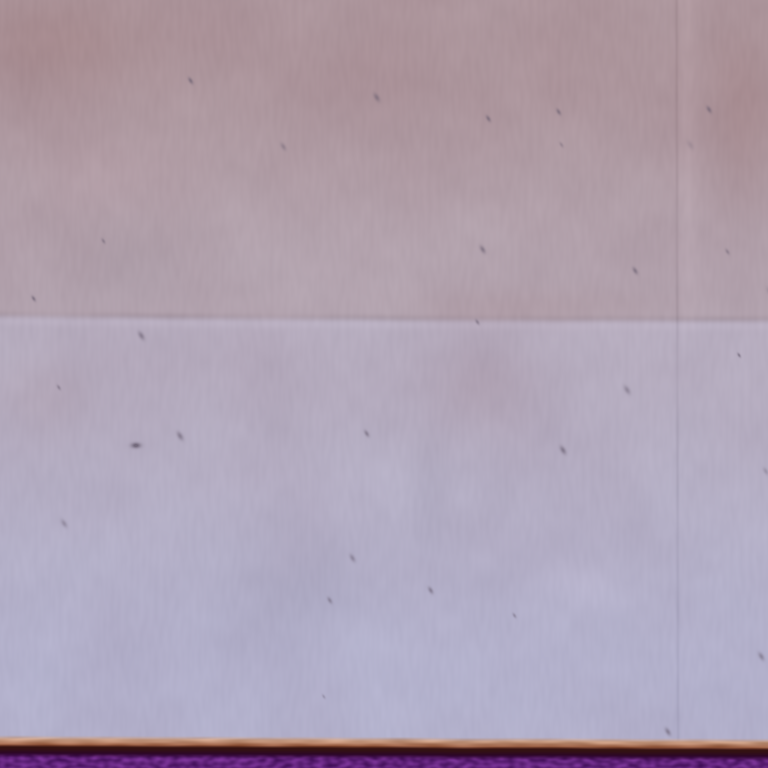
Reproduce this texture procedurally as a Shadertoy shader.

```glsl
#define FOLD_Y 0.5825
#define FOLD_X 0.883
#define EDGE_Y 0.0385
#define MOTTLE 0.045
#define GRAIN 0.014
#define SPECK_GRID 11.0
#define SPECK_CHANCE 0.24

float hash(vec2 p) {
    vec3 q = fract(vec3(p.xyx) * 0.1031);
    q += dot(q, q.yzx + 33.33);
    return fract((q.x + q.y) * q.z);
}

vec2 gradient(vec2 cell) {
    float angle = 6.2832 * hash(cell);
    return vec2(cos(angle), sin(angle));
}

// Gradient noise, roughly -0.7 to 0.7
float noise(vec2 p) {
    vec2 i = floor(p), f = p - i;
    vec2 u = f * f * f * (f * (f * 6.0 - 15.0) + 10.0);
    vec2 e = vec2(1.0, 0.0);
    float low = mix(dot(gradient(i), f), dot(gradient(i + e), f - e), u.x);
    float high = mix(dot(gradient(i + e.yx), f - e.yx),
                     dot(gradient(i + 1.0), f - 1.0), u.x);
    return mix(low, high, u.y);
}

float fbm(vec2 p) {
    float sum = 0.0, amp = 0.6;
    for (int i = 0; i < 4; i++) {
        sum += amp * noise(p);
        p = mat2(1.6, 1.2, -1.2, 1.6) * p + 7.3;
        amp *= 0.5;
    }
    return sum;
}

float blob(vec2 p, vec2 center, vec2 radius) {
    vec2 d = (p - center) / radius;
    return exp(-dot(d, d));
}

float ridge(float d, float width) {
    return exp(-d * d / (width * width));
}

// Small slanted marks, one possible in each cell
float specks(vec2 p) {
    vec2 base = floor(p * SPECK_GRID);
    float mark = 0.0;
    for (int k = 0; k < 9; k++) {
        vec2 cell = base + vec2(k % 3, k / 3) - 1.0;
        vec2 center = (cell + vec2(hash(cell + 3.1), hash(cell + 8.7))) / SPECK_GRID;
        float size = mix(0.0018, 0.0038, hash(cell + 19.0));
        vec2 d = p - center;
        d.x += 0.4 * d.y;
        float present = step(hash(cell + 41.0), SPECK_CHANCE);
        mark += present * mix(0.25, 0.8, hash(cell + 27.0))
              * blob(d, vec2(0.0), vec2(size, size * 1.5));
    }
    return mark;
}

vec3 paper(vec2 p, float foldY) {
    // Warm upper panel fading into a cool lower one
    vec3 upper = mix(vec3(0.700, 0.640, 0.685), vec3(0.675, 0.585, 0.610),
                     smoothstep(0.56, 0.95, p.y));
    vec3 lower = mix(vec3(0.698, 0.690, 0.795), vec3(0.710, 0.671, 0.740),
                     smoothstep(0.08, 0.60, p.y));
    vec3 col = mix(lower, upper, smoothstep(-0.006, 0.006, p.y - foldY));

    // Broad stains and pale patches
    float warm = 0.8 * blob(p, vec2(0.08, 0.95), vec2(0.12, 0.07))
               + 0.8 * blob(p, vec2(0.97, 0.84), vec2(0.05, 0.11))
               + 0.7 * blob(p, vec2(0.63, 0.49), vec2(0.07, 0.06))
               + 0.7 * blob(p, vec2(0.06, 0.48), vec2(0.06, 0.05))
               + 0.5 * blob(p, vec2(0.70, 0.60), vec2(0.16, 0.025));
    float dim = blob(p, vec2(0.38, 0.23), vec2(0.09, 0.07))
              + blob(p, vec2(0.56, 0.36), vec2(0.025, 0.07))
              + blob(p, vec2(0.17, 0.66), vec2(0.08, 0.05));
    float pale = blob(p, vec2(0.76, 0.24), vec2(0.05, 0.03))
               + blob(p, vec2(0.14, 0.77), vec2(0.08, 0.05));
    col -= warm * vec3(0.025, 0.045, 0.055);
    col += 0.025 * (pale - dim);

    // Cloudy mottling and fine upright fibres
    col += MOTTLE * fbm(p * 5.0) * vec3(0.7, 1.0, 1.0);
    col += 0.02 * fbm(p * 15.0 + 20.0);
    col += GRAIN * noise(p * vec2(160.0, 35.0));

    // Creases with a lit side
    float dy = p.y - foldY;
    float dx = p.x - FOLD_X + 0.002 * p.y;
    float wear = 0.7 + 0.8 * noise(vec2(p.x * 7.0, 4.0));
    col -= 0.045 * wear * ridge(dy - 0.002, 0.0045);
    col += 0.018 * ridge(dy + 0.007, 0.006);
    col -= 0.045 * ridge(dx, 0.0022) * (0.8 + 0.5 * noise(vec2(2.0, p.y * 9.0)));
    col += 0.02 * smoothstep(0.5, 0.7, p.y) * ridge(dx - 0.014, 0.012);

    float marks = specks(p) + 1.2 * blob(p, vec2(0.177, 0.420), vec2(0.006, 0.0035));
    return mix(col, vec3(0.39, 0.35, 0.42), min(0.75 * marks, 0.8));
}

void mainImage(out vec4 fragColor, in vec2 fragCoord) {
    vec2 p = fragCoord / iResolution.xy;
    float foldY = FOLD_Y + 0.006 * (1.0 - p.x) * (1.0 - p.x) + 0.001 * noise(p.xx * 8.0);
    vec3 col = paper(p, foldY);

    // Depth below the gently tilted lower edge
    float depth = EDGE_Y + 0.004 * (0.5 - p.x) + 0.0012 * noise(vec2(p.x * 9.0, 1.0)) - p.y;
    float streak = noise(vec2(p.x * 24.0, p.y * 170.0));
    vec3 rim = mix(vec3(0.78, 0.61, 0.51), vec3(0.58, 0.34, 0.23),
                   smoothstep(0.002, 0.012, depth)) + 0.14 * streak;
    vec3 shadow = mix(vec3(0.20, 0.07, 0.07), vec3(0.17, 0.02, 0.16),
                      smoothstep(0.014, 0.023, depth));
    vec3 cloth = vec3(0.38, 0.14, 0.48)
               + vec3(0.20, 0.13, 0.22) * noise(p * vec2(85.0, 150.0));
    col = mix(col, rim, smoothstep(-0.003, 0.004, depth));
    col = mix(col, shadow, smoothstep(0.009, 0.014, depth));
    col = mix(col, cloth, smoothstep(0.020, 0.028, depth));
    fragColor = vec4(clamp(col, 0.0, 1.0), 1.0);
}
```
